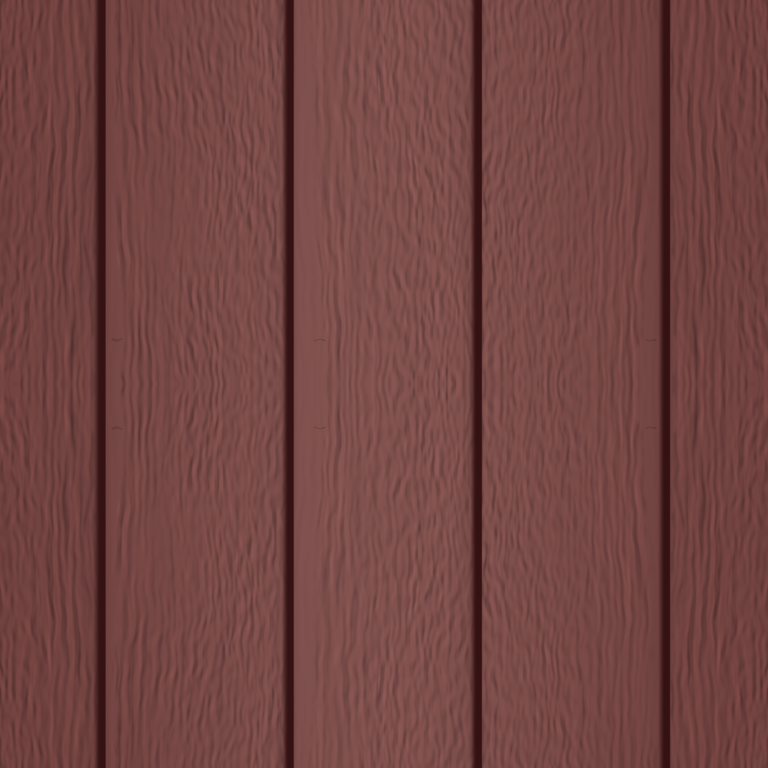
A WebGL 1 fragment shader for this texture:

```glsl
precision highp float;
uniform vec2 u_resolution;

const vec3 PAINT_LIGHT = vec3(0.505, 0.320, 0.308);
const vec3 PAINT_DARK = vec3(0.435, 0.252, 0.242);
const vec3 GROOVE_COLOR = vec3(0.205, 0.072, 0.075);
const float BOARDS = 4.0;
const float BOARD_WIDTH = 0.245;     // the last board takes the remainder
const float FIRST_GROOVE = 0.1325;
const float GROOVE_HALF = 0.0048;
const float SHADOW_WIDTH = 0.007;    // soft side of a groove
const float RING_FREQ = 125.0;
const float FIBRE_FREQ = 150.0;
const float SWAY = 0.012;
const float JITTER = 0.004;
const float RELIEF = 0.55;
const vec2 LIGHT_STEP = vec2(0.0015, 0.0012);
const float CRACK_HEIGHT = 0.057;    // distance from the middle line
const float TAU = 6.28319;

vec2 gradient(vec2 cell) {
  float angle = TAU * fract(sin(dot(cell, vec2(127.1, 311.7))) * 43758.5);
  return vec2(cos(angle), sin(angle));
}

float gradientNoise(vec2 p) {
  vec2 i = floor(p), f = fract(p);
  vec2 w = f * f * f * (f * (f * 6.0 - 15.0) + 10.0);
  vec2 e = vec2(1.0, 0.0);
  float bottom = mix(dot(gradient(i), f), dot(gradient(i + e), f - e), w.x);
  float top = mix(dot(gradient(i + e.yx), f - e.yx),
                  dot(gradient(i + 1.0), f - 1.0), w.x);
  return mix(bottom, top, w.y);
}

// Long wavy rings near the smooth edge, short fibres further across
float grainHeight(vec2 p, float board) {
  vec2 q = p + board * vec2(3.7, 5.3);
  float x = q.x + SWAY * gradientNoise(q * vec2(9.0, 5.0))
                + JITTER * gradientNoise(q * vec2(40.0, 28.0));
  float rings = gradientNoise(vec2(x * RING_FREQ, q.y * 10.0));
  float fibres = gradientNoise(vec2(x * FIBRE_FREQ, q.y * 46.0) + 31.0);
  return mix(rings, fibres, 0.2 + 0.45 * smoothstep(0.05, 0.15, p.x));
}

void main() {
  vec2 uv = gl_FragCoord.xy / u_resolution;
  float pixel = 1.0 / min(u_resolution.x, u_resolution.y);

  // Board layout, wrapping at the canvas sides
  float along = fract(uv.x - FIRST_GROOVE);
  float board = min(floor(along / BOARD_WIDTH), BOARDS - 1.0);
  float isLast = step(BOARDS - 1.5, board);
  float width = mix(BOARD_WIDTH, 1.0 - (BOARDS - 1.0) * BOARD_WIDTH, isLast);
  float u = along - board * BOARD_WIDTH;

  // Mirrored grain: third board flipped, last board folded
  float across = u;
  if (board > 2.5) across = min(u, width - u);
  else if (board > 1.5) across = width - u;
  vec2 p = vec2(across, abs(uv.y - 0.5));
  vec2 seeded = p + board * 7.0;

  // Smooth strip with a ragged edge, widest at the middle
  float stripWidth = (0.05 - 0.02 * abs(board - 1.0)) * (1.0 - 1.1 * p.y);
  float ragged = 0.014 * gradientNoise(seeded * vec2(10.0, 13.0))
               + 0.006 * gradientNoise(seeded * vec2(30.0, 55.0));
  float rough = smoothstep(-0.003, 0.005, across - stripWidth + ragged);

  // Embossed grain
  float slope = grainHeight(p + LIGHT_STEP, board) - grainHeight(p, board);
  slope *= slope < 0.0 ? 1.25 : 0.75;
  float patches = 1.0 + 0.6 * gradientNoise(seeded * vec2(14.0, 7.0));
  float relief = RELIEF * slope * patches * mix(0.16, 1.0, rough);
  relief *= 1.0 + 0.25 * isLast;

  // Broad paint tone and faint streaks
  float tone = 0.5 - 0.5 * cos(TAU * uv.x);
  tone = 0.1 + 0.85 * tone - 0.5 * p.y * p.y + 0.1 * (1.0 - rough);
  vec3 color = mix(PAINT_DARK, PAINT_LIGHT, clamp(tone, 0.0, 1.0));
  float streak = gradientNoise(seeded * vec2(34.0, 3.0));
  color *= 1.0 + clamp(relief, -0.25, 0.14) + 0.035 * streak * rough;

  // Small cracks across the smooth strip
  float crackLine = p.y - CRACK_HEIGHT - 0.004 * gradientNoise(seeded * 90.0);
  float crack = 1.0 - smoothstep(0.0006, 0.0006 + pixel, abs(crackLine));
  crack *= 1.0 - smoothstep(0.006, 0.009, abs(across - stripWidth + 0.008));
  color *= 1.0 - 0.13 * crack * (1.0 - isLast);

  // Grooves: soft shadow on the left, crisp edge on the right
  float d = u < 0.5 * width ? u : u - width;
  float leftSide = smoothstep(-GROOVE_HALF - SHADOW_WIDTH, -0.002, d);
  float rightSide = 1.0 - smoothstep(GROOVE_HALF - 0.001,
                                     GROOVE_HALF + max(0.0015, pixel), d);
  float shade = smoothstep(-0.035, 0.0, d) * step(d, 0.0)
              + (1.0 - smoothstep(0.0, 0.016, d)) * step(0.0, d);
  color *= 1.0 - 0.07 * shade;
  color = mix(color, GROOVE_COLOR, leftSide * rightSide);

  gl_FragColor = vec4(color, 1.0);
}
```
